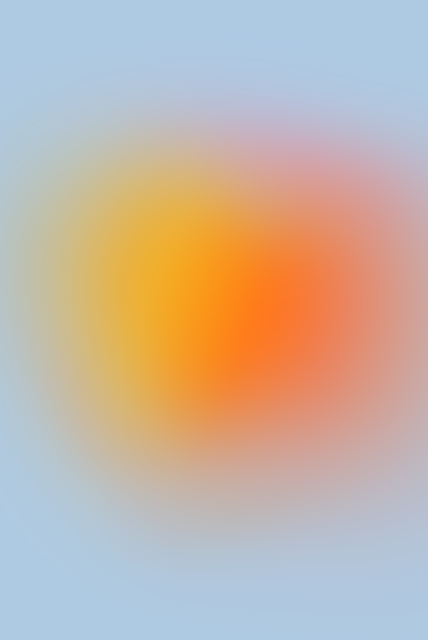
This background is drawn by a Shadertoy shader. Its source:

```glsl
const vec3 SKY = vec3(0.682, 0.792, 0.890);
const vec3 YELLOW = vec3(0.970, 0.675, 0.100);
const vec3 ORANGE = vec3(1.000, 0.486, 0.086);
const vec3 CORAL = vec3(1.000, 0.420, 0.195);
const vec3 PINK = vec3(0.880, 0.565, 0.700);
const vec3 LILAC = vec3(0.760, 0.660, 0.765);
const vec3 SAGE = vec3(0.705, 0.745, 0.725);

// Soft elliptical glow, tilted by an angle in radians
float glow(vec2 p, vec2 center, vec2 extent, float tilt) {
    float c = cos(tilt), s = sin(tilt);
    vec2 d = p - center;
    vec2 q = vec2(c * d.x + s * d.y, c * d.y - s * d.x) / extent;
    return exp(-dot(q, q));
}

// Distance from the center to the half-opacity contour
float contourRadius(float a) {
    return 0.346
        - 0.041 * cos(a) + 0.004 * sin(a)
        + 0.039 * cos(2.0 * a) - 0.012 * sin(2.0 * a)
        + 0.012 * cos(3.0 * a) + 0.014 * sin(3.0 * a)
        - 0.014 * cos(4.0 * a);
}

// Opacity of the warm body; its falloff is steepest at upper left
float bodyOpacity(vec2 p, vec2 center) {
    vec2 d = p - center;
    float dist = max(length(d), 1e-4);
    vec2 dir = d / dist;
    float angle = atan(dir.y, dir.x + 1e-6);
    float sharpness = 2.6 - 0.75 * dir.x + 0.4 * dir.y;
    return exp2(-pow(dist / contourRadius(angle), sharpness));
}

// Yellow to coral gradient along a slanted axis
vec3 warmColor(vec2 p, vec2 center) {
    float t = p.x - 0.35 * (p.y - center.y);
    vec3 color = mix(YELLOW, ORANGE, smoothstep(0.30, 0.65, t));
    return mix(color, CORAL, smoothstep(0.50, 0.85, t));
}

void mainImage(out vec4 fragColor, in vec2 fragCoord) {
    vec2 p = fragCoord / iResolution.xy * vec2(1.0, 1.5);
    vec2 center = vec2(0.586, 0.758);

    // Tinted halos around the body
    vec3 color = SKY;
    color = mix(color, SAGE, 0.40 * glow(p, vec2(0.06, 0.90), vec2(0.13, 0.26), 0.0));
    color = mix(color, SAGE, 0.35 * glow(p, vec2(0.566, 0.30), vec2(0.22, 0.09), 0.25));
    color = mix(color, LILAC, 0.32 * glow(p, vec2(0.225, 0.504), vec2(0.24, 0.10), -1.0));
    color = mix(color, PINK, 0.52 * glow(p, vec2(0.674, 1.10), vec2(0.30, 0.14), -0.25));

    // Glowing body
    color = mix(color, warmColor(p, center), bodyOpacity(p, center));
    fragColor = vec4(color, 1.0);
}
```
